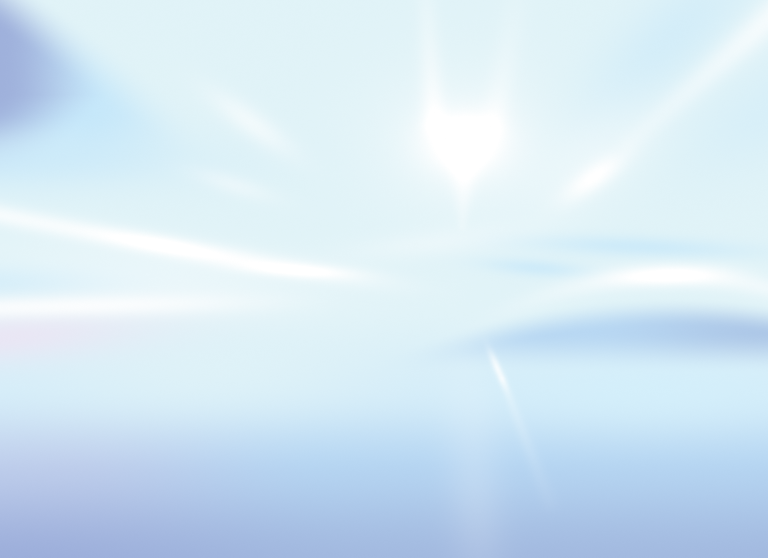
Give the GLSL for this background, as a Shadertoy shader.

```glsl
// Draws a pale blue horizon of soft light: a white flare, curved ribbons and slanting rays.

const vec3 WHITE = vec3(1.0);
const vec3 ICE = vec3(0.880, 0.952, 0.970);
const vec3 SKY = vec3(0.770, 0.905, 0.980);
const vec3 AZURE = vec3(0.715, 0.840, 0.950);
const vec3 DUSK = vec3(0.610, 0.680, 0.855);
const vec3 BLUSH = vec3(0.930, 0.890, 0.955);

// Gaussian falloff around zero.
float bell(float d, float width) {
    return exp(-d * d / (width * width));
}

// Rotated elliptical glow.
float glow(vec2 p, vec2 center, vec2 radius, float angle) {
    float c = cos(angle), s = sin(angle);
    vec2 d = p - center;
    d = vec2(c * d.x + s * d.y, c * d.y - s * d.x) / radius;
    return exp(-dot(d, d));
}

// Ray from a to b whose width and strength change along its length.
float ray(vec2 p, vec2 a, vec2 b, float widthA, float widthB) {
    vec2 axis = b - a;
    float t = dot(p - a, axis) / dot(axis, axis);
    float k = clamp(t, 0.0, 1.0);
    float d = length(p - a - axis * k);
    return bell(d, mix(widthA, widthB, k)) * (1.0 - 0.8 * k);
}

float hash(vec2 p) {
    vec3 q = fract(vec3(p.xyx) * 0.1031);
    q += dot(q, q.yzx + 33.33);
    return fract((q.x + q.y) * q.z);
}

// Pale sky falling through azure into dusk.
vec3 backdrop(vec2 p) {
    vec3 low = mix(DUSK, vec3(0.635, 0.725, 0.875), smoothstep(0.0, 0.7, p.x));
    vec3 mid = mix(vec3(0.75, 0.81, 0.925), AZURE, smoothstep(0.1, 0.6, p.x));
    vec3 col = mix(low, mid, smoothstep(-0.02, 0.20, p.y));
    col = mix(col, vec3(0.83, 0.925, 0.975), smoothstep(0.15, 0.31, p.y));
    return mix(col, ICE, smoothstep(0.28, 0.46, p.y));
}

// Blue wedge in the upper left and cool patches beside the rays.
vec3 coolShades(vec3 col, vec2 p) {
    float below = 1.035 - 0.724 * p.x - p.y;
    float wedge = smoothstep(-0.03, 0.09, below) * smoothstep(0.66, 0.80, p.y);
    wedge *= 1.0 - smoothstep(0.15, 0.40, p.x);
    vec3 wedgeColor = mix(DUSK, SKY, smoothstep(0.0, 0.20, p.x + 0.9 * max(0.83 - p.y, 0.0)));
    col = mix(col, wedgeColor, 0.95 * wedge);
    col = mix(col, SKY, 0.55 * glow(p, vec2(0.0, 0.71), vec2(0.34, 0.055), 0.0));
    col = mix(col, SKY, 0.50 * glow(p, vec2(0.0, 0.495), vec2(0.22, 0.03), 0.0));
    col = mix(col, SKY, 0.45 * glow(p, vec2(1.20, 0.93), vec2(0.20, 0.07), 0.75));
    col = mix(col, SKY, 0.30 * glow(p, vec2(1.38, 0.80), vec2(0.18, 0.08), 0.5));
    col = mix(col, SKY, 0.65 * glow(p, vec2(1.14, 0.558), vec2(0.20, 0.018), -0.04));
    col = mix(col, SKY, 0.65 * glow(p, vec2(0.96, 0.520), vec2(0.09, 0.015), -0.08));
    return col;
}

// Lower blue band with an arched upper edge, and the paler water around it.
vec3 lowerBand(vec3 col, vec2 p) {
    col = mix(col, ICE, 0.75 * glow(p, vec2(0.40, 0.34), vec2(0.32, 0.09), 0.05));
    col = mix(col, vec3(0.83, 0.94, 0.985), 0.70 * glow(p, vec2(1.17, 0.30), vec2(0.28, 0.07), 0.0));
    float dx = p.x - 1.2;
    float edge = 0.468 - 0.4 * dx * dx;
    float band = smoothstep(0.0, 0.055, edge - p.y) * smoothstep(0.33, 0.405, p.y);
    band *= smoothstep(0.58, 0.98, p.x);
    vec3 bandColor = mix(AZURE, vec3(0.67, 0.775, 0.905), smoothstep(1.05, 1.38, p.x));
    col = mix(col, bandColor, 0.95 * band);
    return mix(col, BLUSH, 0.75 * glow(p, vec2(0.0, 0.395), vec2(0.26, 0.045), 0.08));
}

// Total white light from ribbons crossing the horizon.
float ribbons(vec2 p) {
    float leftY = 0.475 + 0.14 * pow(max(1.0 - p.x / 0.85, 0.0), 1.2);
    float dx = p.x - 1.2;
    float rightY = 0.505 - 0.7 * dx * dx;
    float light = 0.70 * bell(p.y - leftY, 0.019) * (1.0 - smoothstep(0.4, 0.85, p.x));
    light += 0.50 * bell(p.y - rightY, 0.020) * smoothstep(0.80, 1.15, p.x);
    light += 0.75 * bell(p.y - 0.448 - 0.02 * p.x, 0.020) * (1.0 - smoothstep(0.1, 0.65, p.x));
    light += 0.35 * glow(p, vec2(0.28, 0.50), vec2(0.30, 0.06), -0.08);
    light += 0.50 * glow(p, vec2(0.29, 0.562), vec2(0.10, 0.016), -0.17);
    light += 0.60 * glow(p, vec2(0.54, 0.515), vec2(0.10, 0.012), -0.06);
    light += 0.80 * glow(p, vec2(1.20, 0.507), vec2(0.10, 0.018), 0.03);
    return light + 0.28 * glow(p, vec2(0.78, 0.565), vec2(0.16, 0.025), 0.12);
}

// Total white light from the central flare and its rays.
float flare(vec2 p) {
    vec2 core = vec2(0.833, 0.745);
    float light = 0.95 * glow(p, core, vec2(0.075, 0.055), 0.0);
    light += 0.45 * glow(p, core, vec2(0.16, 0.13), 0.0);
    light += 0.75 * ray(p, core, vec2(0.828, 0.595), 0.035, 0.008);
    light += 0.55 * ray(p, vec2(0.778, 0.78), vec2(0.760, 1.05), 0.022, 0.018);
    light += 0.35 * ray(p, vec2(0.885, 0.78), vec2(0.930, 1.02), 0.025, 0.025);
    light += 0.75 * glow(p, vec2(1.065, 0.682), vec2(0.065, 0.022), 0.62);
    light += 0.30 * glow(p, vec2(1.07, 0.72), vec2(0.14, 0.07), 0.65);
    light += 0.75 * ray(p, vec2(1.40, 0.985), vec2(1.13, 0.745), 0.030, 0.020);
    light += 0.55 * glow(p, vec2(0.450, 0.780), vec2(0.090, 0.024), -0.63);
    return light + 0.35 * glow(p, vec2(0.420, 0.668), vec2(0.075, 0.018), -0.30);
}

void mainImage(out vec4 fragColor, in vec2 fragCoord) {
    // Canvas units: height 1, width 1.376.
    vec2 p = fragCoord / iResolution.xy * vec2(1.376, 1.0);
    vec3 col = lowerBand(coolShades(backdrop(p), p), p);
    float light = ribbons(p) + flare(p);
    // Reflected glint and faint shafts under the horizon.
    light += 0.75 * glow(p, vec2(0.892, 0.338), vec2(0.034, 0.007), -1.16);
    light += 0.22 * ray(p, vec2(0.900, 0.32), vec2(0.985, 0.10), 0.007, 0.016);
    light += 0.16 * glow(p, vec2(0.850, 0.14), vec2(0.20, 0.05), -1.50);
    col = mix(col, WHITE, min(light, 1.0));
    // Fine dither keeps the gradients smooth.
    col += (hash(fragCoord) - 0.5) / 255.0;
    fragColor = vec4(clamp(col, 0.0, 1.0), 1.0);
}
```
